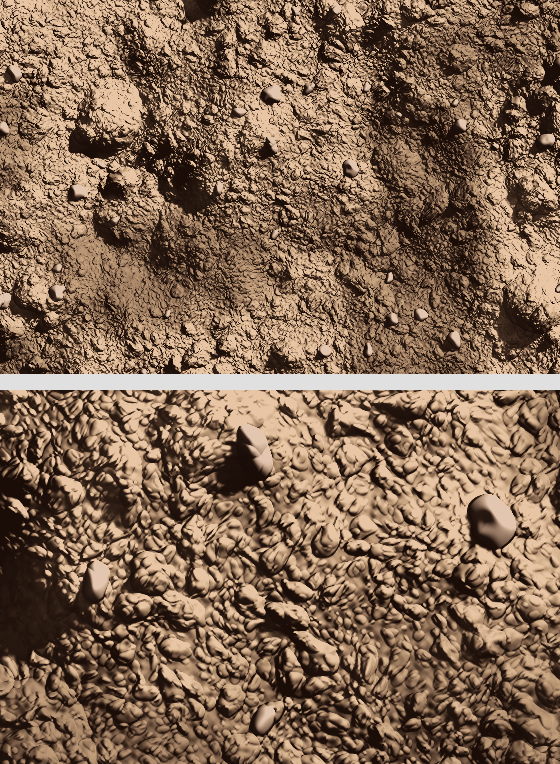
Top: the whole. Bottom: its middle third, enlarged.
This texture is drawn by a Shadertoy shader. Its source:

```glsl
// Dry, crumbly soil under a low sun from the upper right.
// Mounds, clods, crumbs and pebbles form one height field, which is lit
// by its slope, darkened by marched cast shadows and toned by a soil ramp.

const vec3 SOIL[6] = vec3[6](
    vec3(0.10, 0.05, 0.03), vec3(0.26, 0.18, 0.13), vec3(0.44, 0.33, 0.25),
    vec3(0.61, 0.48, 0.37), vec3(0.76, 0.62, 0.48), vec3(0.92, 0.79, 0.66));
const vec3 PEBBLE_TINT = vec3(0.98, 1.0, 1.07);
const vec3 SUN = vec3(0.60, 0.55, 0.58);
const int SHADOW_STEPS = 14;

float hash(vec2 p) {
    return fract(sin(dot(p, vec2(127.1, 311.7))) * 43758.5453);
}

mat2 rotation(float angle) {
    float c = cos(angle), s = sin(angle);
    return mat2(c, s, -s, c);
}

float noise(vec2 p) {
    vec2 cell = floor(p), f = fract(p);
    f = f * f * (3.0 - 2.0 * f);
    float low = mix(hash(cell), hash(cell + vec2(1, 0)), f.x);
    float high = mix(hash(cell + vec2(0, 1)), hash(cell + vec2(1, 1)), f.x);
    return mix(low, high, f.y);
}

float fbm(vec2 p) {
    float sum = 0.0, amplitude = 0.55;
    for (int i = 0; i < 3; i++) {
        sum += amplitude * noise(p);
        p = rotation(0.6) * p * 2.1 + 5.3;
        amplitude *= 0.45;
    }
    return sum;
}

// Height of scattered, stretched domes; fill is the share of occupied cells.
float domes(vec2 p, float cells, float fill, float maxRadius, float seed) {
    vec2 q = rotation(seed) * p * cells + seed * 7.0;
    vec2 corner = floor(q - 0.5);
    float top = 0.0;
    for (int i = 0; i < 4; i++) {
        vec2 id = corner + vec2(i % 2, i / 2);
        if (hash(id + seed) > fill) continue;
        float size = hash(id + 31.7), turn = hash(id + 57.3);
        vec2 jitter = vec2(hash(id + 11.9), hash(id + 83.1)) - 0.5;
        vec2 d = rotation(turn * 6.28) * (q - id - 0.5 - 0.6 * jitter);
        d.y *= 1.0 + 0.5 * fract(turn * 13.0);
        float radius = maxRadius * mix(0.4, 1.0, size * size);
        float k = max(1.0 - dot(d, d) / (radius * radius), 0.0);
        top = max(top, radius * pow(k, 0.75));
    }
    return top / cells;
}

// Bends straight outlines into crumbly ones.
vec2 crumble(vec2 p, float frequency, float amount) {
    vec2 q = rotation(0.5) * p * frequency;
    return p + amount * (vec2(noise(q), noise(q + 40.0)) - 0.5);
}

float pebbles(vec2 p) {
    return domes(crumble(p, 45.0, 0.014), 11.0, 0.17, 0.32, 2.3);
}

float soilHeight(vec2 p) {
    vec2 bent = crumble(p, 20.0, 0.020);
    vec2 ragged = crumble(bent, 80.0, 0.007);
    float rough = mix(0.4, 1.0, smoothstep(0.3, 0.6, noise(p * 3.3 + 21.0)));
    float mounds = 0.23 * fbm(p * 3.0 + 3.0);
    float clods = 0.80 * domes(ragged, 6.0, 0.36, 0.68, 0.7)
                + 0.80 * domes(ragged, 14.0, 0.45, 0.65, 1.3);
    float crumbs = 0.70 * domes(ragged, 30.0, 0.55, 0.62, 1.9)
                 + 0.55 * domes(ragged, 62.0, 0.75, 0.66, 0.4)
                 + 0.50 * domes(ragged, 120.0, 0.85, 0.68, 2.7);
    float grit = 0.003 * noise(rotation(0.9) * p * 170.0);
    float ground = mix(0.75, 1.0, rough) * crumbs + grit;
    return mounds + rough * clods + max(ground, 1.3 * pebbles(p));
}

// 1 in full sun, 0 in cast shadow, with an edge that softens with distance.
float sunlight(vec2 p, float height) {
    vec2 direction = normalize(SUN.xy);
    float rise = SUN.z / length(SUN.xy);
    float lit = 1.0, t = 0.004;
    for (int i = 0; i < SHADOW_STEPS; i++) {
        float gap = height + t * rise - soilHeight(p + direction * t);
        lit = min(lit, clamp(1.0 + gap / (0.004 + 0.04 * t), 0.0, 1.0));
        t *= 1.32;
    }
    return lit;
}

vec3 soilRamp(float tone) {
    vec3 color = SOIL[0];
    for (int i = 1; i < 6; i++)
        color = mix(color, SOIL[i], clamp(tone * 5.0 - float(i - 1), 0.0, 1.0));
    return color;
}

void mainImage(out vec4 fragColor, in vec2 fragCoord) {
    vec2 p = fragCoord / iResolution.y;

    // Surface slope and sun
    float e = 0.0020;
    float h = soilHeight(p);
    vec2 slope = vec2(soilHeight(p + vec2(e, 0)), soilHeight(p + vec2(0, e))) - h;
    vec3 normal = normalize(vec3(-slope / e, 1.0));
    float sun = max(dot(normal, SUN), 0.0) * sunlight(p, h);

    // Sky light in the shade, damp stains, speckle and pale pebbles
    float sky = 0.01 + 0.28 * normal.z * smoothstep(0.15, 0.85, fbm(p * 12.0 + 13.0));
    float stain = mix(0.66, 1.12, smoothstep(0.25, 0.65, fbm(p * 3.5 + 31.0)));
    float albedo = stain * (0.92 + 0.16 * noise(p * 110.0));
    float pebble = smoothstep(0.003, 0.008, pebbles(p));
    albedo = mix(albedo, 1.25, pebble);

    // Contrast curve and colour
    float tone = clamp((sky + 1.02 * sun) * albedo, 0.0, 1.0);
    tone = mix(tone, smoothstep(0.0, 1.0, tone), 0.5) - 0.015;
    vec3 color = soilRamp(tone) * mix(vec3(1.0), PEBBLE_TINT, pebble);
    fragColor = vec4(color, 1.0);
}
```
